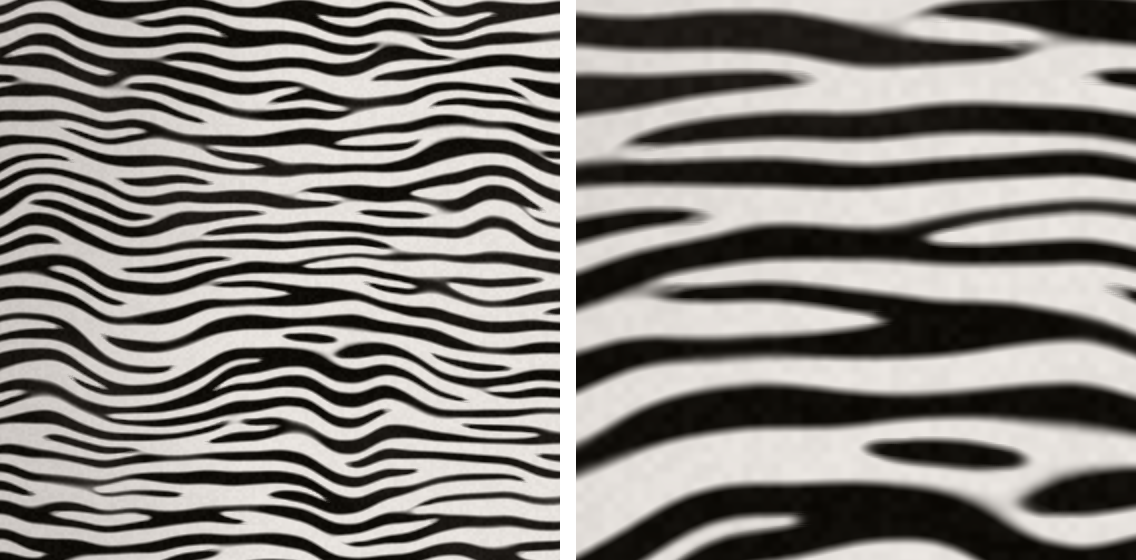
Left, the full canvas; right, a detail of the centre.
Write a WebGL 2 fragment shader that draws this pattern.

```glsl
#version 300 es
precision highp float;

uniform vec2 u_resolution;
out vec4 fragColor;

const float TAU = 6.2831853;

// Stripe layout
const float STRIPES = 25.0;             // stripes per canvas height
const float LIGHT_BIAS = 0.12;          // positive widens the light stripes
const float SWELL = 1.45;               // how much stripes thicken and thin
const vec2 SWELL_SCALE = vec2(9.0, 24.0);
const float EDGE = 0.0040;              // half width of the soft edge
const vec2 SLOPE_RANGE = vec2(125.0, 240.0); // limits keep tips crisp and clean

// Waviness
const vec2 WAVE_SCALE = vec2(5.0, 3.2);
const float WAVE_HEIGHT = 0.075;
const vec2 RIPPLE_SCALE = vec2(11.0, 6.0);
const float RIPPLE_HEIGHT = 0.03;

// Forks, where a stripe splits or ends
const ivec2 FORK_GRID = ivec2(7, 14);
const float FORK_JITTER = 0.85;
const float FORK_STRETCH = 2.7;         // length of a fork over its height
const float FORK_CORE = 0.022;          // radius over which a tip is rounded

// Colours
const vec3 INK_DEEP = vec3(0.055, 0.046, 0.030);
const vec3 INK_WORN = vec3(0.115, 0.100, 0.085);
const vec3 CLOTH_LIT = vec3(0.905, 0.888, 0.870);
const vec3 CLOTH_DIM = vec3(0.800, 0.780, 0.765);
const float GRAIN = 0.04;
const float GRAIN_SCALE = 170.0;

float hash(vec2 p) {
    return fract(sin(dot(p, vec2(127.1, 311.7))) * 43758.5453);
}

float noise(vec2 p) {
    vec2 i = floor(p);
    vec2 f = fract(p);
    f = f * f * f * (f * (f * 6.0 - 15.0) + 10.0);
    float low = mix(hash(i), hash(i + vec2(1.0, 0.0)), f.x);
    float high = mix(hash(i + vec2(0.0, 1.0)), hash(i + 1.0), f.x);
    return mix(low, high, f.y);
}

float signedNoise(vec2 p) {
    return noise(p) - 0.5;
}

// Bends the horizontal bands into rolling waves
vec2 bend(vec2 p) {
    float wave = WAVE_HEIGHT * signedNoise(p * WAVE_SCALE + 3.7);
    float ripple = RIPPLE_HEIGHT * signedNoise(p * RIPPLE_SCALE + 19.2);
    return p + vec2(0.0, wave + ripple);
}

// Stripes whose phase winds one turn around each fork, alternating in sense;
// the wave fades out at the fork cores, which rounds the tips
float forkedStripes(vec2 p) {
    float phase = TAU * STRIPES * p.y;
    float nearest = 1.0;
    for (int row = -1; row <= FORK_GRID.y; row++) {
        for (int col = -1; col <= FORK_GRID.x; col++) {
            vec2 cell = vec2(col, row);
            vec2 jitter = vec2(hash(cell + 7.3), hash(cell + 41.9)) - 0.5;
            vec2 center = (cell + 0.5 + FORK_JITTER * jitter) / vec2(FORK_GRID);
            vec2 d = (p - center) * vec2(1.0, FORK_STRETCH);
            float turn = ((row + col) & 1) == 0 ? 1.0 : -1.0;
            phase += turn * atan(d.y, d.x);
            nearest = min(nearest, length(d));
        }
    }
    return cos(phase) * smoothstep(0.0, FORK_CORE, nearest);
}

// Positive on light stripes, negative on dark ones
float stripeField(vec2 p) {
    vec2 q = bend(p);
    float swell = SWELL * signedNoise(q * SWELL_SCALE + 53.1);
    return forkedStripes(q) + LIGHT_BIAS + swell;
}

void main() {
    vec2 uv = gl_FragCoord.xy / u_resolution;
    vec2 p = gl_FragCoord.xy / u_resolution.y;

    // Divide by the slope to get an approximate edge distance
    float field = stripeField(p);
    float slope = length(vec2(dFdx(field), dFdy(field))) * u_resolution.y;
    float edgeDistance = field / clamp(slope, SLOPE_RANGE.x, SLOPE_RANGE.y);
    float soft = max(EDGE, 0.7 / u_resolution.y);
    float light = smoothstep(-soft, soft, edgeDistance);

    // Uneven lighting, dimmer toward the left
    float patches = signedNoise(p * 3.0 + 81.0);
    float lit = smoothstep(0.0, 0.55, uv.x + 0.15 * patches);
    float worn = smoothstep(0.3, 0.9, noise(p * 6.0 + 27.0));
    vec3 cloth = mix(CLOTH_DIM, CLOTH_LIT, lit);
    vec3 ink = mix(INK_DEEP, INK_WORN, worn);

    // Faint woven grain
    vec3 color = mix(ink, cloth, light);
    color += GRAIN * signedNoise(p * GRAIN_SCALE);
    fragColor = vec4(color, 1.0);
}
```
